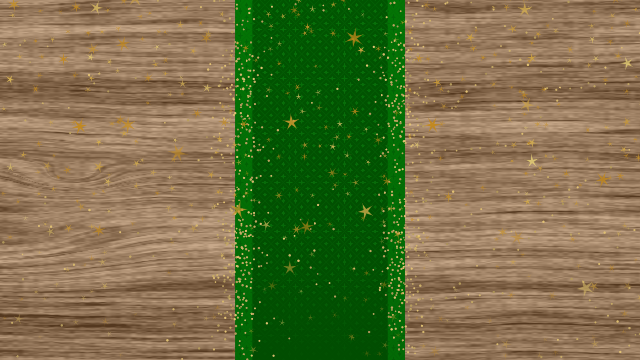
Reproduce this background procedurally as a Shadertoy shader.

```glsl
// A green patterned ribbon runs down a wooden table, strewn with gold stars and confetti.
// Wood is stretched value noise over a warped grain field; the scattered parts come from
// hashed grid cells. Lengths are in canvas heights, with x running from 0 to the aspect ratio.

const float RIBBON_CENTRE = 0.889;
const float RIBBON_HALF = 0.236;
const float PANEL_HALF = 0.188;
const float PATTERN_PITCH = 0.034;
const float CONFETTI_CELL = 0.0125;
const float CONFETTI_SPREAD = 0.048;

const vec3 WOOD_DARK = vec3(0.33, 0.22, 0.12);
const vec3 WOOD_LIGHT = vec3(0.78, 0.66, 0.54);
const vec3 GREEN_PANEL = vec3(0.005, 0.32, 0.005);
const vec3 GREEN_BORDER = vec3(0.01, 0.44, 0.02);
const vec3 GREEN_PATTERN = vec3(0.03, 0.44, 0.04);
const vec3 GOLD_DEEP = vec3(0.76, 0.53, 0.10);
const vec3 GOLD_PALE = vec3(0.90, 0.82, 0.48);
const vec3 CONFETTI_GOLD = vec3(0.78, 0.67, 0.40);

// Wood bands: height, thickness, brightness change
const vec3 BANDS[8] = vec3[8](
    vec3(0.93, 0.050, 0.08), vec3(0.75, 0.035, -0.20),
    vec3(0.65, 0.040, 0.14), vec3(0.57, 0.010, -0.20),
    vec3(0.46, 0.007, -0.18), vec3(0.36, 0.080, 0.12),
    vec3(0.20, 0.018, -0.20), vec3(0.10, 0.040, -0.22));

float hash(vec2 p) {
    return fract(sin(dot(p, vec2(127.1, 311.7))) * 43758.5453);
}

vec2 hash2(vec2 p) {
    return vec2(hash(p), hash(p + 57.3));
}

float noise(vec2 p) {
    vec2 i = floor(p), f = fract(p);
    f = f * f * (3.0 - 2.0 * f);
    return mix(mix(hash(i), hash(i + vec2(1, 0)), f.x),
               mix(hash(i + vec2(0, 1)), hash(i + vec2(1, 1)), f.x), f.y);
}

// Smooth hump used to bend the grain into arches and closed rings
float hump(vec2 p, vec2 centre, vec2 size) {
    vec2 d = (p - centre) / size;
    return exp(-dot(d, d));
}

vec3 wood(vec2 p) {
    float grain = p.y + 0.022 * (noise(p * vec2(2.0, 5.0)) - 0.5)
                + 0.005 * (noise(p * vec2(9.0, 18.0)) - 0.5);
    grain += 0.060 * hump(p, vec2(0.20, 0.50), vec2(0.14, 0.042));
    grain += 0.075 * hump(p, vec2(0.02, 0.30), vec2(0.32, 0.090));

    float shade = 0.64;
    for (int i = 0; i < 8; i++) {
        float d = (grain - BANDS[i].x) / BANDS[i].y;
        shade += BANDS[i].z * exp(-d * d);
    }
    // Broad tone, then grain lines of growing fineness
    float streak = noise(vec2(p.x * 2.0, grain * 95.0));
    float thread = noise(vec2(p.x * 4.0 + 7.0, grain * 150.0));
    shade += 0.16 * (noise(vec2(p.x * 1.2, grain * 22.0)) - 0.5);
    shade += 0.24 * (streak - 0.5);
    shade += 0.30 * (noise(vec2(p.x * 7.0, grain * 230.0)) - 0.5);
    shade += 0.30 * (noise(p * vec2(70.0, 288.0)) - 0.5);
    shade -= 0.18 * smoothstep(0.12, 0.0, abs(streak - 0.4));
    shade -= 0.24 * smoothstep(0.34, 0.12, thread);
    return mix(WOOD_DARK, WOOD_LIGHT, clamp(shade, 0.0, 1.0));
}

// Four-pointed sparkle centred in a unit cell
float sparkle(vec2 g) {
    vec2 r = sqrt(abs(fract(g) - 0.5));
    return smoothstep(0.60, 0.48, r.x + r.y);
}

vec3 ribbon(vec2 p, float px) {
    float across = abs(p.x - RIBBON_CENTRE);
    float panel = smoothstep(px, -px, across - PANEL_HALF);
    vec2 g = (p - vec2(RIBBON_CENTRE, 0.0)) / PATTERN_PITCH;
    vec2 lattice = abs(fract(vec2(g.x + g.y, g.x - g.y)) - 0.5);
    float pattern = max(sparkle(g), sparkle(g + 0.5));
    pattern = max(pattern, 0.3 * smoothstep(0.09, 0.02, min(lattice.x, lattice.y)));
    vec3 col = mix(GREEN_BORDER, GREEN_PANEL, panel);
    col = mix(col, GREEN_PATTERN, pattern * panel * 0.85 * smoothstep(-0.1, 0.4, p.y));
    col *= 1.0 - 0.12 * pattern * (1.0 - panel);
    return col * (0.94 + 0.10 * p.y);
}

// Signed distance to a star with n points and tip radius R
float starDistance(vec2 p, float n, float R, float turn) {
    float sector = 6.28318 / n;
    float a = abs(mod(atan(p.y, p.x) + turn, sector) - 0.5 * sector);
    vec2 q = length(p) * vec2(cos(a), sin(a));
    vec2 valley = 0.30 * R * vec2(cos(0.5 * sector), sin(0.5 * sector));
    return dot(q - vec2(R, 0.0), normalize(vec2(valley.y, R - valley.x)));
}

// One layer of scattered stars, at most one per cell, thinning out downwards
vec3 addStars(vec3 col, vec2 p, float cell, float radius, float chance, float px) {
    vec2 id = floor(p / cell) + floor(cell * 900.0);
    vec2 pick = hash2(id), look = hash2(id + 13.7);
    float R = radius * mix(0.65, 1.15, look.x);
    vec2 centre = mix(vec2(R), vec2(cell - R), hash2(id + 31.9));
    float points = look.y > 0.45 ? 5.0 : 6.0;
    float d = starDistance(mod(p, cell) - centre, points, R, 6.28318 * pick.y);
    float height = smoothstep(0.0, 0.65, p.y);
    float rowHeight = (floor(p.y / cell) + 0.5) * cell;
    float density = chance * mix(0.55, 1.1, smoothstep(0.1, 0.6, rowHeight));
    float cover = smoothstep(px, -px, d) * step(pick.x, density);
    float fade = mix(0.45, 0.95, height) * mix(0.6, 1.0, pick.y);
    return mix(col, mix(GOLD_DEEP, GOLD_PALE, look.y * look.y), cover * fade);
}

// Confetti gathers along both ribbon edges in two long drifts; each layer has a turned grid
vec3 addConfetti(vec3 col, vec2 p, float turn, float px) {
    mat2 spin = mat2(cos(turn), sin(turn), -sin(turn), cos(turn));
    vec2 id = floor(spin * p / CONFETTI_CELL);
    vec2 jitter = (hash2(id + 5.1 + turn) - 0.5) * 0.55;
    vec2 centre = (id + 0.5 + jitter) * CONFETTI_CELL * spin;
    float edge = (abs(centre.x - RIBBON_CENTRE) - RIBBON_HALF + 0.010) / CONFETTI_SPREAD;
    float drift = 0.07 + 0.30 * exp(-pow((centre.y - 0.73) / 0.15, 2.0))
                + 0.36 * exp(-pow((centre.y - 0.27) / 0.16, 2.0));
    float chance = drift * exp(-edge * edge);
    float R = mix(0.0021, 0.0034, hash(id + 8.3));
    float cover = smoothstep(px, -px, length(p - centre) - R) * step(hash(id + turn), chance);
    return mix(col, CONFETTI_GOLD * mix(0.85, 1.15, hash(id + 2.7)), cover);
}

void mainImage(out vec4 fragColor, in vec2 fragCoord) {
    vec2 p = fragCoord / iResolution.y;
    float px = 0.6 / iResolution.y;
    float onRibbon = smoothstep(px, -px, abs(p.x - RIBBON_CENTRE) - RIBBON_HALF);
    vec3 col = mix(wood(p), ribbon(p, px), onRibbon);
    for (int i = 0; i < 3; i++) col = addConfetti(col, p, 0.4 + 0.7 * float(i), px);
    col = addStars(col, p, 0.045, 0.007, 0.36, px);
    col = addStars(col, p, 0.080, 0.012, 0.42, px);
    col = addStars(col, p, 0.155, 0.023, 0.32, px);
    fragColor = vec4(col, 1.0);
}
```
